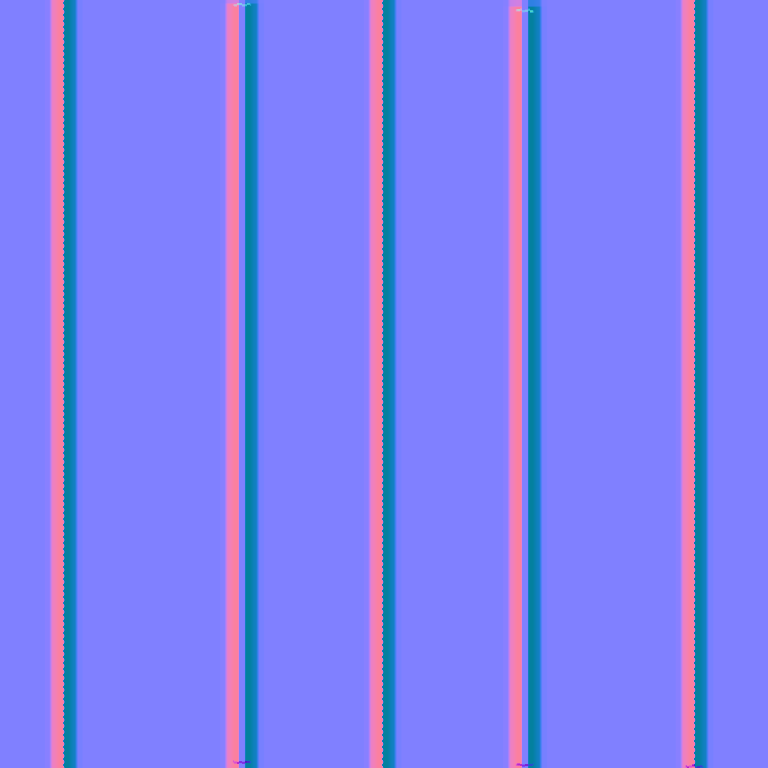
Write a WebGL 2 fragment shader that draws this texture map.

```glsl
#version 300 es
precision highp float;

#define GROOVES 5
#define STEEP 0.97        // sideways tilt beside the seam
#define SHOULDER 0.85     // tilt further out on the wall
#define WALL_CORE 0.0052  // where the wall starts to ease
#define WALL_BEND 0.0150  // where the wall meets the shoulder
#define WALL_END 0.0200   // where the shoulder flattens
#define SKIRT_END 0.0255  // end of the faint outer skirt
#define TEETH 128.0       // saw teeth along a closed seam
#define TOOTH_DEPTH 0.0011
#define CAP_THICK 0.0014  // worn marks near the groove ends

uniform vec2 u_resolution;
out vec4 fragColor;

// x: centre, y: half width of the flat floor,
// z: worn mark below the top, w: worn mark above the bottom (0 = none)
const vec4 grooves[GROOVES] = vec4[](
  vec4(0.0830, 0.0, 0.0, 0.0),
  vec4(0.3151, 0.0040, 0.006, 0.008),
  vec4(0.4982, 0.0, 0.0, 0.0),
  vec4(0.6836, 0.0040, 0.014, 0.004),
  vec4(0.9043, 0.0, 0.0, 0.002));

float hash(vec2 p) {
  vec3 q = fract(vec3(p.xyx) * 0.1031);
  q += dot(q, q.yzx + 33.33);
  return fract((q.x + q.y) * q.z);
}

// Sideways tilt of a wall at distance u from its inner edge
float wallTilt(float u) {
  float wall = mix(STEEP, SHOULDER, smoothstep(WALL_CORE, WALL_BEND, u));
  wall *= 1.0 - smoothstep(WALL_BEND - 0.001, WALL_END, u);
  float skirt = 0.07 * (1.0 - smoothstep(SKIRT_END - 0.002, SKIRT_END, u));
  return max(wall, skirt);
}

// Broken horizontal streak at height offset dy
float wornMark(float dy, float d, float seed) {
  float cell = floor(d * 300.0);
  float wobble = (hash(vec2(cell, seed)) - 0.5) * 0.003;
  float band = 1.0 - smoothstep(CAP_THICK * 0.5, CAP_THICK * 1.5, abs(dy + wobble));
  float across = 1.0 - smoothstep(0.009, 0.013, abs(d));
  return band * across * (0.4 + 0.6 * hash(vec2(seed, cell + 40.0)));
}

void main() {
  vec2 uv = gl_FragCoord.xy / u_resolution;
  float pixel = 1.0 / u_resolution.x;
  float tooth = abs(fract(uv.y * TEETH) - 0.5) * 4.0 - 1.0;
  vec2 tilt = vec2(0.0);

  for (int i = 0; i < GROOVES; i++) {
    vec4 groove = grooves[i];
    float d = uv.x - groove.x;
    float seed = float(i) * 7.0 + 3.0;

    // Left wall faces right, right wall faces left
    float closed = 1.0 - step(0.001, groove.y);
    float seam = d - tooth * TOOTH_DEPTH * closed;
    float edge = abs(seam) - groove.y;
    float soft = max(pixel * 0.7, 0.0006);
    float inWall = smoothstep(-soft, soft, edge);
    float side = -sign(seam) * inWall * wallTilt(max(abs(d) - groove.y, 0.0));

    // Wear at the two ends
    float fromTop = 1.0 - uv.y;
    float topMark = step(0.001, groove.z) * wornMark(fromTop - groove.z, d, seed);
    float lowMark = step(0.001, groove.w) * wornMark(uv.y - groove.w, d, seed + 2.0);
    float beyond = step(0.001, groove.z) * (1.0 - smoothstep(0.0, 0.003, fromTop - groove.z * 0.5));
    side *= 1.0 - 0.35 * beyond;
    side *= 1.0 - 0.6 * max(topMark, lowMark);
    tilt += vec2(side, 0.75 * topMark - 0.8 * lowMark);
  }

  // Unit normal packed into colour
  tilt /= max(1.0, length(tilt));
  vec3 normal = vec3(tilt, sqrt(max(0.0, 1.0 - dot(tilt, tilt))));
  fragColor = vec4(normal * 0.5 + 0.5, 1.0);
}
```
